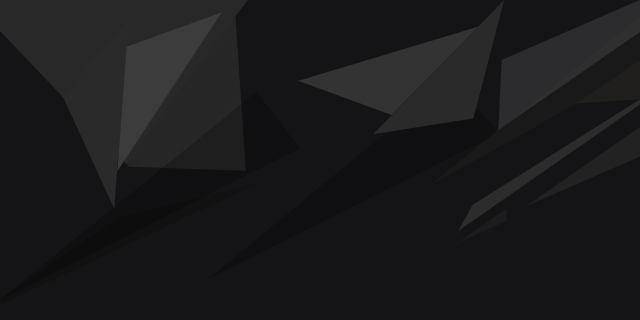
Write a Shadertoy shader that draws this background.

```glsl
// Dark backdrop of folded grey shards with hatched, slanting shadows.
#define CANVAS vec2(768.0, 384.0)
#define SHADOW 0.78
#define HATCH_PERIOD 4.5
#define HATCH_DEPTH 0.05

const vec3 BACKGROUND = vec3(0.079, 0.079, 0.087);
const vec3 NEUTRAL = vec3(1.0);

vec2 p;       // position in canvas units, y pointing down
float pixel;  // size of one pixel in canvas units

float cross2(vec2 a, vec2 b) { return a.x * b.y - a.y * b.x; }

// Signed distance to the line a-b, positive on its left
float edge(vec2 a, vec2 b) {
    return cross2(p - a, normalize(b - a));
}

float coverage(float d) { return clamp(0.5 - d / pixel, 0.0, 1.0); }

// Antialiased convex shapes, in either winding order
float triangle(vec2 a, vec2 b, vec2 c) {
    float s = sign(cross2(b - a, c - a));
    return coverage(max(s * edge(a, b), max(s * edge(b, c), s * edge(c, a))));
}

float quad(vec2 a, vec2 b, vec2 c, vec2 d) {
    float s = sign(cross2(b - a, c - a));
    return coverage(max(max(s * edge(a, b), s * edge(b, c)),
                        max(s * edge(c, d), s * edge(d, a))));
}

// Fine diagonal lines as a brightness factor around one
float hatch(float along) {
    return 1.0 + HATCH_DEPTH * cos(6.2832 * along / HATCH_PERIOD);
}

void paint(inout vec3 col, vec3 tint, float mask) { col = mix(col, tint, mask); }

void mainImage(out vec4 fragColor, in vec2 fragCoord) {
    p = fragCoord / iResolution.xy * CANVAS;
    p.y = CANVAS.y - p.y;
    pixel = CANVAS.y / iResolution.y;
    vec3 col = BACKGROUND;
    float rising = hatch(p.x + p.y);
    float falling = hatch(p.x - p.y);

    // Left backing planes
    paint(col, NEUTRAL * 0.150 * rising,
          quad(vec2(281, -2), vec2(295, 205), vec2(155, 200), vec2(149, 194)));
    paint(col, NEUTRAL * 0.155,
          quad(vec2(-2, -2), vec2(299, -2), vec2(150, 195), vec2(-2, 35)));

    // Long cast shadows
    float leftShadow = triangle(vec2(308, 110), vec2(360, 178), vec2(-2, 361));
    float streak = quad(vec2(-2, 361), vec2(140, 262), vec2(314, 218), vec2(-2, 367));
    float midShadow = quad(vec2(574, 130), vec2(599, 160), vec2(248, 336), vec2(462, 160));
    col *= mix(1.0, SHADOW * falling, max(leftShadow, midShadow));
    col *= mix(NEUTRAL, vec3(0.85, 0.83, 0.77), streak);

    // Left folded shard
    paint(col, NEUTRAL * 0.165,
          quad(vec2(75, 115), vec2(154, 25), vec2(152, 56), vec2(137, 250)));
    paint(col, NEUTRAL * 0.235, triangle(vec2(152, 56), vec2(266, 15), vec2(141, 205)));

    // Centre folded shard
    paint(col, NEUTRAL * 0.200, triangle(vec2(358, 97), vec2(574, 32), vec2(470, 138)));
    paint(col, NEUTRAL * 0.165, triangle(vec2(605, 0), vec2(568, 142), vec2(448, 161)));

    // Right wing: dim underside, warm corner, bright face and rim
    paint(col, vec3(0.098, 0.098, 0.102),
          quad(vec2(518, 221), vec2(598, 156), vec2(770, 37), vec2(770, 85)));
    col = mix(col, BACKGROUND,
          triangle(vec2(692, 124), vec2(770, 118), vec2(518, 222)));
    paint(col, vec3(0.125, 0.122, 0.114),
          triangle(vec2(770, 71), vec2(770, 119), vec2(692, 124)));
    paint(col, vec3(0.172, 0.172, 0.180),
          quad(vec2(602, 72), vec2(770, -1), vec2(770, 19), vec2(598, 156)));
    paint(col, NEUTRAL * 0.184, triangle(vec2(770, 18), vec2(770, 37), vec2(598, 156)));

    // Lower right splinters
    paint(col, NEUTRAL * 0.172,
          quad(vec2(567, 246), vec2(770, 118), vec2(770, 124), vec2(550, 277)));
    paint(col, vec3(0.133, 0.133, 0.137),
          triangle(vec2(770, 151), vec2(770, 187), vec2(632, 247)));
    paint(col, NEUTRAL * 0.110,
          triangle(vec2(608, 250), vec2(608, 265), vec2(550, 291)));

    fragColor = vec4(col, 1.0);
}
```
